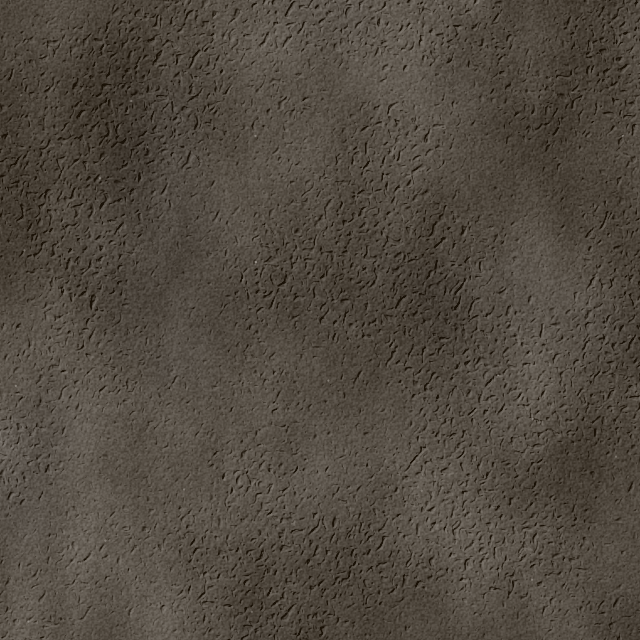
This texture is drawn by a Shadertoy shader. Its source:

```glsl
const vec3 WARM_TINT = vec3(0.0, -0.030, -0.068);
const vec2 LIGHT_DIR = vec2(-0.77, 0.64);

float hash(vec2 p) {
    vec3 q = fract(vec3(p.xyx) * 0.1031);
    q += dot(q, q.yzx + 33.33);
    return fract((q.x + q.y) * q.z);
}

float valueNoise(vec2 p) {
    vec2 cell = floor(p), f = fract(p);
    f = f * f * (3.0 - 2.0 * f);
    float low = mix(hash(cell), hash(cell + vec2(1, 0)), f.x);
    float high = mix(hash(cell + vec2(0, 1)), hash(cell + vec2(1, 1)), f.x);
    return mix(low, high, f.y);
}

float cornerSlope(vec2 cell, vec2 offset, vec2 f) {
    float angle = 6.2832 * hash(cell + offset);
    return dot(vec2(cos(angle), sin(angle)), f - offset);
}

// Signed noise, roughly -0.7 to 0.7
float gradientNoise(vec2 p) {
    vec2 cell = floor(p), f = fract(p);
    vec2 w = f * f * f * (f * (f * 6.0 - 15.0) + 10.0);
    float low = mix(cornerSlope(cell, vec2(0, 0), f), cornerSlope(cell, vec2(1, 0), f), w.x);
    float high = mix(cornerSlope(cell, vec2(0, 1), f), cornerSlope(cell, vec2(1, 1), f), w.x);
    return mix(low, high, w.y);
}

float fbm(vec2 p) {
    float sum = 0.0, amplitude = 0.5;
    for (int i = 0; i < 5; i++) {
        sum += amplitude * valueNoise(p);
        p = mat2(1.6, 1.2, -1.2, 1.6) * p + 17.3;
        amplitude *= 0.5;
    }
    return sum;
}

// Plaster surface: soft bumps, fine tooth and slanted pits
float plasterHeight(vec2 uv, float roughness) {
    vec2 warp = vec2(gradientNoise(uv * 60.0 + 7.0), gradientNoise(uv * 60.0 + 61.0));
    vec2 p = uv + 0.006 * warp;
    vec2 slanted = vec2(dot(p, vec2(0.87, -0.5)), 0.75 * dot(p, vec2(0.5, 0.87))) + 3.0;
    float bumps = 0.32 * gradientNoise(slanted * 140.0);
    float tooth = 0.20 * gradientNoise(uv * 235.0 + 9.0);
    float rim = mix(0.34, 0.17, roughness);
    float largePits = smoothstep(rim, rim + 0.28, gradientNoise(slanted * 98.0 + 31.0));
    float smallPits = smoothstep(rim, rim + 0.3, gradientNoise(slanted * 165.0 + 83.0));
    float depth = mix(0.7, 0.95, roughness);
    return bumps * mix(0.65, 1.0, roughness) + tooth - depth * (largePits + 0.65 * smallPits);
}

// Side light: shadows run deeper than highlights
float reliefShade(vec2 uv, float roughness) {
    vec2 reach = LIGHT_DIR * 0.0013;
    float slope = plasterHeight(uv - reach, roughness) - plasterHeight(uv + reach, roughness);
    return slope < 0.0 ? 0.29 * slope : 0.17 * slope / (1.0 + slope);
}

// Rare pale grit scattered one per grid cell
float paleSpecks(vec2 uv, float density) {
    vec2 cell = floor(uv * density);
    vec2 center = 0.2 + 0.6 * vec2(hash(cell + 5.0), hash(cell + 19.0));
    float radius = length(fract(uv * density) - center) / density;
    return step(0.9, hash(cell + 43.0)) * (1.0 - smoothstep(0.0008, 0.0026, radius));
}

// Broad damp stains, mottling and faint vertical trowel streaks
float stainTone(vec2 uv) {
    float clouds = fbm(uv * vec2(4.6, 3.8) + 11.0) - 0.48;
    float mottling = fbm(uv * vec2(11.0, 8.0) + 71.0) - 0.48;
    float streaks = fbm(uv * vec2(24.0, 3.0) + 27.0) - 0.48;
    float sides = smoothstep(0.3, 0.52, abs(uv.x - 0.5));
    return 0.24 * clouds + 0.10 * mottling + 0.06 * streaks - 0.03 * sides;
}

void mainImage(out vec4 fragColor, in vec2 fragCoord) {
    vec2 uv = fragCoord / iResolution.xy;
    float roughness = smoothstep(0.25, 0.62, fbm(uv * 7.0 + 52.0));

    float tone = 0.333 + stainTone(uv) + reliefShade(uv, roughness);
    tone += 0.085 * (valueNoise(uv * 380.0) - 0.5);
    tone += 0.18 * paleSpecks(uv, 16.0);
    tone = max(tone, 0.10);

    // Lighter areas lose some warmth, with barely cooler patches
    float coolness = 0.008 * smoothstep(0.45, 0.75, fbm(uv * 4.0 + 90.0));
    vec3 color = tone + WARM_TINT * (1.0 - 0.6 * (tone - 0.32));
    color += coolness * vec3(-0.2, 0.1, 0.8);
    fragColor = vec4(clamp(color, 0.0, 1.0), 1.0);
}
```
